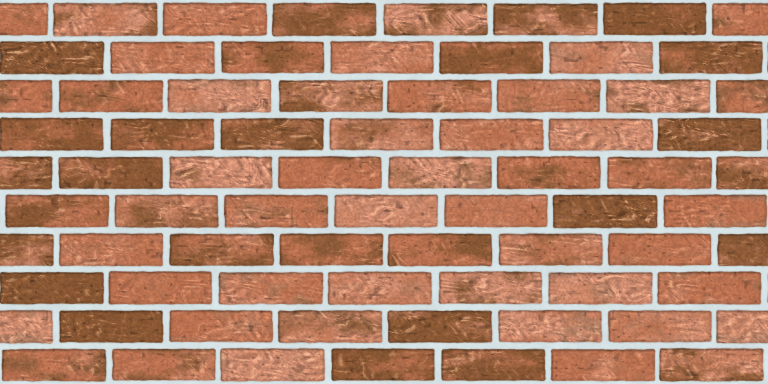
A WebGL 2 fragment shader for this texture:

```glsl
#version 300 es
precision highp float;

uniform vec2 u_resolution;
out vec4 fragColor;

#define COLUMNS 7.0
#define ROWS 10.0
#define JOINT 0.0082     // half joint width, canvas height = 1
#define CORNER 0.006
#define ROUGHNESS 0.0045
#define SOFTNESS 0.0022
#define ROW_SHIFT 0.07   // in brick lengths
#define CREASES 0.5
#define GRAIN 0.16

const vec3 CLAY = vec3(0.73, 0.44, 0.31);
const vec3 BROWN = vec3(0.52, 0.33, 0.19);
const vec3 PINK = vec3(0.81, 0.55, 0.44);
const vec3 ASH = vec3(0.63, 0.48, 0.38);
const vec3 SAND = vec3(0.88, 0.71, 0.58);
const vec3 MORTAR = vec3(0.84, 0.89, 0.90);
const vec2 FREE = vec2(4096.0);   // period for noise kept inside one brick

float hash(vec2 p) {
  vec3 q = fract(p.xyx * 0.1031);
  q += dot(q, q.yzx + 33.33);
  return fract((q.x + q.y) * q.z);
}

// Value noise that wraps after a whole period
float noise(vec2 p, vec2 period) {
  vec2 i = floor(p), f = fract(p);
  f = f * f * (3.0 - 2.0 * f);
  vec2 a = mod(i, period), b = mod(i + 1.0, period);
  return mix(mix(hash(a), hash(vec2(b.x, a.y)), f.x),
             mix(hash(vec2(a.x, b.y)), hash(b), f.x), f.y);
}

float fbm(vec2 p) {
  float sum = 0.0, gain = 0.53;
  for (int i = 0; i < 4; i++) {
    sum += gain * noise(p, FREE);
    p = p * 2.03 + 7.1;
    gain *= 0.5;
  }
  return sum;
}

// Warped ridges: folds of hand-pressed clay
float foldHeight(vec2 p) {
  p += 2.0 * vec2(noise(p * 0.5, FREE), noise(p * 0.5 + 19.0, FREE));
  return 1.0 - abs(2.0 * fbm(p) - 1.0);
}

float roundedBox(vec2 p, vec2 extent, float radius) {
  vec2 d = abs(p) - extent + radius;
  return length(max(d, 0.0)) + min(max(d.x, d.y), 0.0) - radius;
}

vec3 brickColor(vec2 local, vec2 id, vec2 seed) {
  float tone = hash(id + 61.0), age = hash(id + 23.0);
  float cloud = fbm(local * vec2(11.0, 17.0) + seed);
  float stain = fbm(local * vec2(14.0, 26.0) + seed + 50.0);
  vec3 color = mix(CLAY, PINK, smoothstep(0.35, 0.95, 0.55 * tone + 0.75 * cloud - 0.05));
  color = mix(color, ASH, 0.6 * smoothstep(0.52, 0.75, stain) * hash(id + 5.0));
  color = mix(color, BROWN, 0.92 * smoothstep(0.78, 1.22, age + 0.9 * (stain - 0.1)));

  // Slanted light over the folds, stronger in some areas
  vec2 q = local * vec2(38.0, 68.0) + seed;
  q.x += 0.35 * q.y;
  float slope = foldHeight(q) - foldHeight(q + vec2(-0.3, 0.4));
  float folded = mix(0.3, 1.0, smoothstep(0.35, 0.65, cloud)) * mix(0.5, 1.0, tone);
  color *= 1.0 + CREASES * folded * clamp(slope, -0.6, 0.5);
  color = mix(color, SAND, 0.65 * folded * smoothstep(0.12, 0.5, slope));

  // Fine grain and small pits
  float grain = noise(local * 210.0 + seed, FREE);
  color *= 1.0 + GRAIN * (grain - 0.5);
  float pit = noise(local * vec2(75.0, 110.0) + seed + 90.0, FREE);
  return color * (1.0 - 0.22 * smoothstep(0.8, 0.97, pit));
}

void main() {
  vec2 uv = gl_FragCoord.xy / u_resolution;

  // Running bond with slightly uneven rows
  vec2 grid = uv * vec2(COLUMNS, ROWS);
  float row = floor(grid.y);
  grid.x += 0.5 * mod(row, 2.0) + ROW_SHIFT * (hash(vec2(row, 17.0)) - 0.5);
  vec2 id = vec2(mod(floor(grid.x), COLUMNS), row);
  vec2 cell = vec2(2.0 / COLUMNS, 1.0 / ROWS);
  vec2 local = (fract(grid) - 0.5) * cell;
  vec2 seed = 100.0 + 37.0 * id;

  // Brick outline with its own size, offset and ragged edge
  vec2 jitter = vec2(hash(id + 31.0), hash(id + 47.0)) - 0.5;
  vec2 extent = 0.5 * cell - JOINT * (1.0 + 0.25 * jitter.yx);
  float ragged = noise(local * 38.0 + seed, FREE) + 0.5 * noise(local * 110.0 + seed, FREE) - 0.75;
  vec2 centered = local - vec2(0.005, 0.002) * jitter;
  float edge = roundedBox(centered, extent, CORNER) + ROUGHNESS * 0.6 * ragged;
  float blur = max(SOFTNESS, 0.75 / u_resolution.y);
  float inside = 1.0 - smoothstep(-blur, blur, edge);

  // Darker rim, deepest along the top and left
  vec3 brick = brickColor(local, id, seed);
  float rimSide = max(smoothstep(-0.012, 0.0, centered.y - extent.y),
                      smoothstep(-0.012, 0.0, -centered.x - extent.x));
  brick *= 1.0 - (0.1 + 0.2 * rimSide) * smoothstep(-0.009, -0.001, edge);

  // Mortar with wrapped mottling and a faint contact shade
  vec2 coarse = vec2(48.0, 24.0), fine = vec2(320.0, 160.0);
  float mottle = 0.6 * noise(uv * coarse, coarse) + 0.4 * noise(uv * fine, fine);
  vec3 mortar = MORTAR * (1.0 + 0.07 * (mottle - 0.5));
  mortar *= 1.0 - 0.08 * (1.0 - smoothstep(0.0, 0.005, edge));

  fragColor = vec4(mix(mortar, brick, inside), 1.0);
}
```
